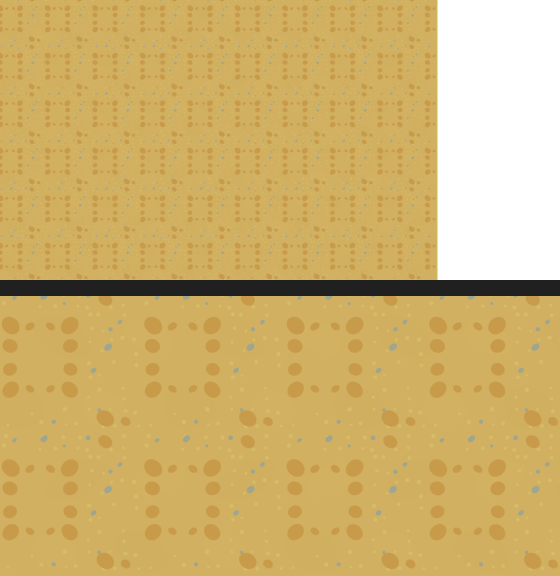
Top, the full canvas; bottom, a detail of the centre.
This pattern is drawn by a Shadertoy shader. Its source:

```glsl
// Ochre cloth printed with square rings of oval spots, stray spots and fine flecks.
// Each square tile folds one quadrant into a ring; flecks come from a jittered grid.
// The cloth fills the left part of the canvas and ends at a plain white margin.

const float TILE = 0.1696;          // tile side, in canvas heights
const vec2 TILE_SHIFT = vec2(0.067, -0.068);
const float CLOTH_WIDTH = 1.5625;   // in canvas heights
const vec3 OCHRE = vec3(0.82, 0.69, 0.38);
const vec3 RUST = vec3(0.785, 0.608, 0.295);
const vec3 STRAW = vec3(0.83, 0.74, 0.40);
const vec3 SAGE = vec3(0.62, 0.65, 0.56);

float hash(vec2 p) {
    return fract(sin(dot(p, vec2(27.17, 61.73))) * 4375.85);
}

float coverage(float dist, float pixel) {
    return clamp(0.5 - dist / pixel, 0.0, 1.0);
}

// Approximate signed distance to a tilted ellipse.
float oval(vec2 p, vec2 radii, float tilt) {
    float c = cos(tilt), s = sin(tilt);
    p = mat2(c, -s, s, c) * p;
    return (length(p / radii) - 1.0) * min(radii.x, radii.y);
}

// Ring of twelve ovals, mirrored about its centre with uneven sizes.
float spotRing(vec2 p) {
    vec2 q = abs(p);
    float size = 0.94 + 0.12 * hash(sign(p) + 3.0);
    float corner = oval(q - vec2(0.207, 0.225), vec2(0.066, 0.054) * size, 0.75);
    float side = oval(q - vec2(0.212, 0.082), vec2(0.052, 0.046) * size, 0.4);
    float bar = oval(q - vec2(0.072, 0.219), vec2(0.034, 0.024) * size, -0.6);
    return min(corner, min(side, bar));
}

// Stray spots in the corner between four rings: centre and radius.
float straySpots(vec2 p) {
    vec3 spots[3] = vec3[3](vec3(0.737, 0.757, 0.060),
                            vec3(0.880, 0.778, 0.033),
                            vec3(0.737, 0.920, 0.048));
    float dist = 1.0;
    for (int i = 0; i < 3; i++) {
        vec3 spot = spots[i];
        dist = min(dist, oval(p - spot.xy, spot.z * vec2(1.08, 0.88), 0.6));
    }
    return dist;
}

// Larger sage flecks along the bands between rings.
float sageFlecks(vec2 p) {
    vec3 flecks[5] = vec3[5](vec3(0.757, 0.256, 0.026), vec3(0.655, 0.420, 0.019),
                             vec3(0.307, 0.900, 0.024), vec3(0.100, 0.910, 0.015),
                             vec3(0.840, 0.080, 0.016));
    float dist = 1.0;
    for (int i = 0; i < 5; i++) {
        vec3 fleck = flecks[i];
        dist = min(dist, oval(p - fleck.xy, fleck.z * vec2(1.15, 0.85), -0.7));
    }
    return dist;
}

// Tiny flecks on a jittered grid, kept outside the ring's square.
vec3 addFineFlecks(vec3 color, vec2 p, float pixel) {
    const float GRID = 12.0;
    vec2 id = floor(p * GRID);
    vec2 jitter = vec2(hash(id), hash(id + 19.0)) - 0.5;
    vec2 centre = (id + 0.5 + 0.5 * jitter) / GRID;
    bool inBand = centre.x > 0.59 || centre.y > 0.67;
    float present = inBand ? step(0.48, hash(id + 41.0)) : 0.0;
    float radius = mix(0.009, 0.016, hash(id + 7.0));
    vec3 tint = mix(STRAW, SAGE, step(0.78, hash(id + 73.0)));
    return mix(color, tint, present * coverage(length(p - centre) - radius, pixel));
}

vec3 clothColor(vec2 p, float pixel) {
    vec2 tile = fract(p / TILE + TILE_SHIFT);
    float tilePixel = pixel / TILE;

    // Faint uneven dye.
    float dye = sin(p.x * 31.0 + sin(p.y * 23.0)) * sin(p.y * 37.0);
    vec3 color = OCHRE + 0.003 * dye;

    color = addFineFlecks(color, tile, tilePixel);
    color = mix(color, SAGE, coverage(sageFlecks(tile), tilePixel));
    float spots = min(spotRing(tile - vec2(0.28, 0.33)), straySpots(tile));
    return mix(color, RUST, coverage(spots, tilePixel));
}

void mainImage(out vec4 fragColor, in vec2 fragCoord) {
    float pixel = 1.0 / iResolution.y;
    vec2 p = fragCoord * pixel;
    p.y = 1.0 - p.y;

    vec3 color = clothColor(p, pixel);
    // Yellowed selvedge, then the white margin.
    color = mix(color, vec3(0.81, 0.72, 0.33), coverage(CLOTH_WIDTH - 0.004 - p.x, pixel));
    color = mix(color, vec3(1.0), coverage(CLOTH_WIDTH - p.x, pixel));
    fragColor = vec4(color, 1.0);
}
```
